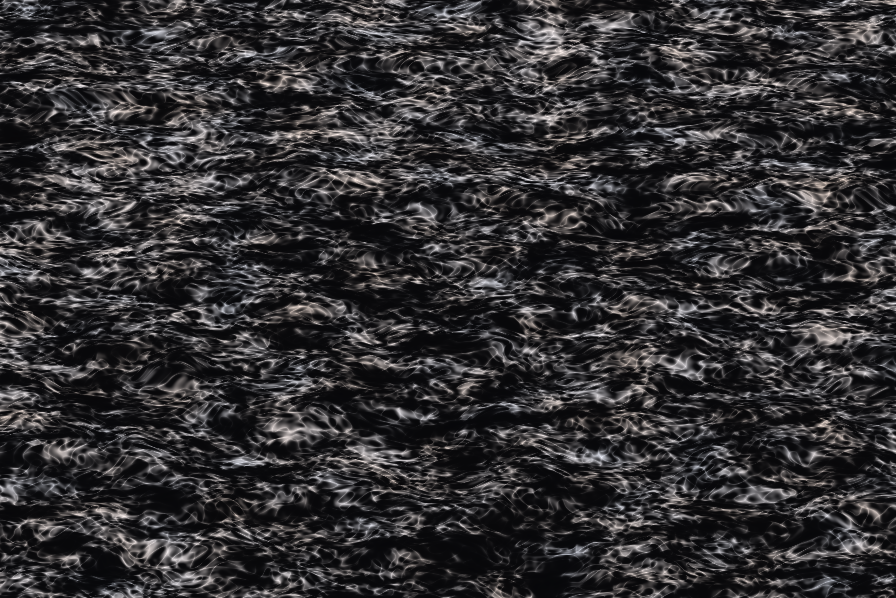
Write a WebGL 2 fragment shader that draws this texture.

```glsl
#version 300 es
precision highp float;
// Dark rippled water under a low light: long flat swells, lens-shaped
// troughs and fine glinting threads. Stretched gradient noise is bent by a
// slow warp, summed as roughly unit-variance layers, then mapped to tone.

uniform vec2 u_resolution;
out vec4 fragColor;

const vec3 DEEP_TINT = vec3(0.000, 0.001, 0.010);
const vec3 GLINT_TINT = vec3(1.020, 0.988, 0.990);
const float NOISE_SPREAD = 0.21;   // typical deviation of gradient noise

uint mixBits(uint n) {
    n = (n ^ (n >> 16u)) * 0x7feb352du;
    n = (n ^ (n >> 15u)) * 0x846ca68bu;
    return n ^ (n >> 16u);
}

// Unit gradient at a lattice point
vec2 latticeGradient(vec2 cell, uint seed) {
    ivec2 c = ivec2(cell);
    uint h = mixBits(uint(c.x) + mixBits(uint(c.y) + mixBits(seed)));
    float angle = float(h >> 8u) * (6.28318 / 16777216.0);
    return vec2(cos(angle), sin(angle));
}

float gradientNoise(vec2 p, uint seed) {
    vec2 cell = floor(p);
    vec2 f = p - cell;
    vec2 u = f * f * f * (f * (f * 6.0 - 15.0) + 10.0);
    vec2 e = vec2(1.0, 0.0);
    float a = dot(latticeGradient(cell, seed), f);
    float b = dot(latticeGradient(cell + e.xy, seed), f - e.xy);
    float c = dot(latticeGradient(cell + e.yx, seed), f - e.yx);
    float d = dot(latticeGradient(cell + e.xx, seed), f - e.xx);
    return mix(mix(a, b, u.x), mix(c, d, u.x), u.y);
}

// Noise stretched by per-axis frequency, tilted by a slope, unit variance
float streaks(vec2 p, vec2 frequency, float slope, uint seed) {
    p.y += slope * p.x;
    return gradientNoise(p * frequency, seed) / NOISE_SPREAD;
}

// Thin bright lines along the zero crossings of the streaks
float threads(vec2 p, vec2 frequency, float slope, uint seed) {
    float line = exp(-2.2 * abs(streaks(p, frequency, slope, seed)));
    return (line - 0.36) / 0.29;
}

// Bend the surface so that streaks curve, fork and pinch
vec2 bendSurface(vec2 p) {
    float swell = gradientNoise(p * vec2(5.0, 11.0), 1u);
    float ripple = gradientNoise(p * vec2(15.0, 32.0), 2u);
    float sway = gradientNoise(p * vec2(8.0, 26.0), 3u);
    return p + vec2(0.030 * sway, 0.030 * swell + 0.011 * ripple);
}

// Swells at three scales, broad to narrow
float swellHeight(vec2 p) {
    float height = 0.0;
    float weight = 0.50;
    vec2 frequency = vec2(6.5, 31.0);
    for (int i = 0; i < 3; i++) {
        float slope = 0.05 * float(i - 1);
        height += weight * streaks(p, frequency, slope, 10u + uint(i));
        frequency *= vec2(2.1, 1.75);
        weight *= 0.93;
    }
    return height;
}

// Fine glinting texture: crossing threads over small grain
float glitter(vec2 p) {
    float sum = 0.42 * threads(p, vec2(24.0, 74.0), 0.16, 20u);
    sum += 0.38 * threads(p, vec2(36.0, 98.0), -0.20, 21u);
    sum += 0.40 * streaks(p, vec2(72.0, 150.0), 0.10, 22u);
    return sum;
}

// Lower limit with a rounded knee
float softFloor(float value, float limit, float knee) {
    float d = value - limit;
    return limit + 0.5 * (d + sqrt(d * d + knee * knee));
}

void main() {
    vec2 p = gl_FragCoord.xy / u_resolution.y;

    // Ripples shorten gently toward the far, upper edge
    vec2 surface = vec2(p.x, p.y * (0.86 + 0.18 * p.y)) + 3.0;
    vec2 bent = bendSurface(surface);

    // Broad patches of calmer and rougher light
    float patches = streaks(surface, vec2(2.3, 4.5), 0.1, 30u);
    float height = swellHeight(bent);

    // Troughs stay smooth, crests carry the glitter
    float crest = smoothstep(-1.3, 0.7, height + 0.25 * patches);
    float light = 0.80 * height + 0.20 * patches;
    light += glitter(bent) * mix(0.30, 1.30, crest);
    light += 0.16 * (p.y - 0.5);

    float tone = softFloor(0.195 + 0.235 * light, 0.025, 0.07);
    tone = min(tone, 0.66 + 0.55 * max(tone - 0.66, 0.0) + max(0.0, 0.0));
    tone = min(tone, 0.95);

    // Near-neutral colour, drifting slightly warm and cool
    float drift = 0.02 * streaks(bent, vec2(9.0, 20.0), 0.0, 31u);
    vec3 tint = GLINT_TINT + vec3(drift, 0.0, -drift);
    fragColor = vec4(tone * tint + DEEP_TINT * (1.0 - tone), 1.0);
}
```
